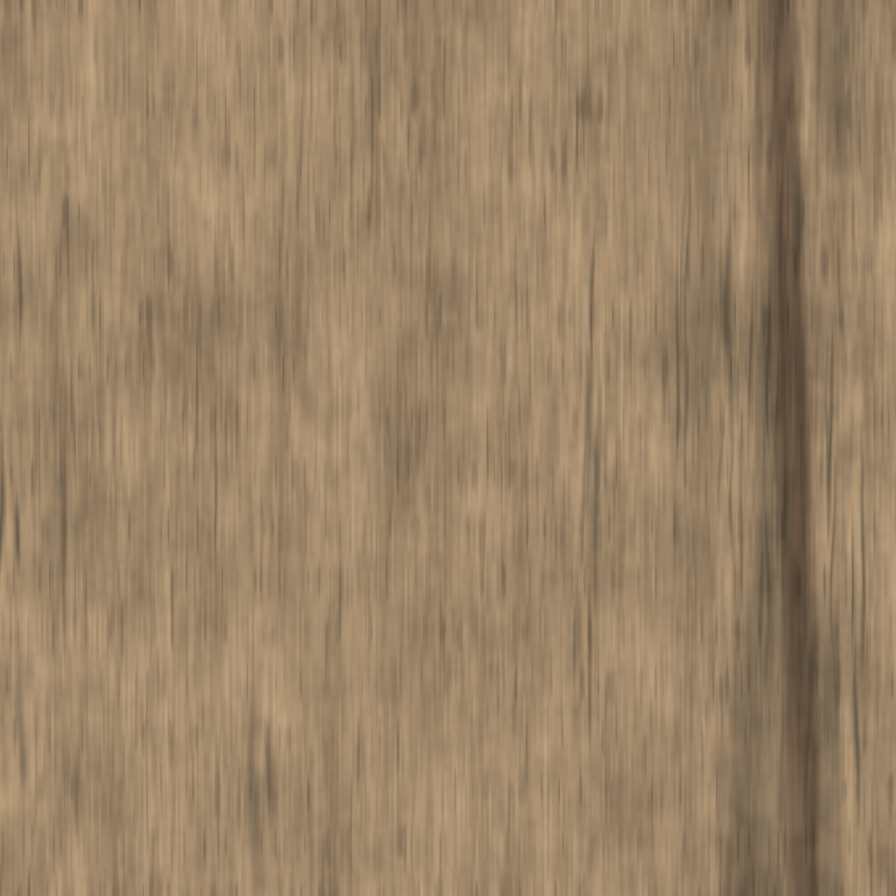
This texture is drawn by a Shadertoy shader. Its source:

```glsl
// Weathered brown wood with fine vertical grain, dark streaks and one deep band.
#define WOOD vec3(0.622, 0.527, 0.412)
#define STREAK_COLOR vec3(0.285, 0.255, 0.205)
#define BAND_COLOR vec3(0.335, 0.270, 0.212)
#define MOTTLE 0.36
#define GRAIN 0.15
#define PORES 0.13
#define STREAK_COUNT 56
#define STREAK_STRENGTH 0.62
#define BAND_STRENGTH 0.82

float hash(vec2 p) {
    vec3 q = fract(vec3(p.xyx) * 0.1031);
    q += dot(q, q.yzx + 33.33);
    return fract((q.x + q.y) * q.z);
}

float noise(vec2 p) {
    vec2 cell = floor(p), f = fract(p);
    f = f * f * (3.0 - 2.0 * f);
    return mix(mix(hash(cell), hash(cell + vec2(1, 0)), f.x),
               mix(hash(cell + vec2(0, 1)), hash(cell + vec2(1, 1)), f.x), f.y);
}

float fbm(vec2 p) {
    float sum = 0.0, amp = 0.5;
    for (int i = 0; i < 5; i++) {
        sum += amp * noise(p);
        p = p * 2.03 + vec2(17.3, 9.1);
        amp *= 0.56;
    }
    return sum / 1.07;
}

// Tapered dark lenses, clustered around four columns
float streaks(vec2 uv) {
    vec4 columns = vec4(0.045, 0.265, 0.665, 0.86);
    vec4 spreads = vec4(0.09, 0.07, 0.05, 0.23);
    vec4 heights = vec4(0.38, 0.28, 0.55, 0.58);
    vec4 ranges = vec4(0.75, 0.40, 0.60, 1.0);
    float clear = 1.0;
    for (int i = 0; i < STREAK_COUNT; i++) {
        int k = i % 8 < 3 ? i % 8 : 3;
        vec2 id = vec2(float(i) * 1.7 + 3.0, 41.0);
        float x = columns[k] + (hash(id) - 0.5) * spreads[k];
        float y = heights[k] + (hash(id + 11.0) - 0.5) * ranges[k];
        float halfLength = mix(0.05, 0.20, hash(id + 23.0));
        float width = mix(0.0015, 0.0055, pow(hash(id + 37.0), 2.0));
        float along = (uv.y - y) / halfLength;
        float taper = 1.0 - smoothstep(0.1, 1.0, abs(along));
        float wobble = (noise(vec2(uv.y * 9.0, id.x)) - 0.5) * 0.009;
        float across = (uv.x - x - wobble) / (width * (0.45 + 0.75 * taper));
        float depth = mix(0.30, 1.0, hash(id + 53.0));
        clear *= 1.0 - depth * taper * exp(-across * across);
    }
    return 1.0 - clear;
}

// Deep band leaning slightly left towards the top, with feathered fibres
float band(vec2 uv) {
    float center = mix(0.901, 0.871, uv.y) + (noise(vec2(uv.y * 3.0, 5.0)) - 0.5) * 0.008;
    float fray = (noise(uv * vec2(110.0, 2.5)) - 0.5) * 0.018;
    float mask = 1.0 - smoothstep(0.007, 0.032, abs(uv.x - center) + fray);
    return mask * (0.68 + 0.42 * noise(uv * vec2(85.0, 3.0) + 7.0));
}

void mainImage(out vec4 fragColor, in vec2 fragCoord) {
    vec2 uv = fragCoord / iResolution.xy;

    // Blotches and soft vertical columns
    float mottle = fbm(uv * vec2(13.0, 8.0)) - 0.5;
    float speckle = fbm(uv * vec2(75.0, 48.0) + 31.0) - 0.5;
    float column = noise(uv * vec2(48.0, 2.2) + 3.0) - 0.5;

    // Fine fibres and short dark pores
    float fibre = noise(uv * vec2(340.0, 20.0)) - 0.5;
    float strand = noise(uv * vec2(150.0, 8.0) + 61.0) - 0.5;
    float pore = smoothstep(0.70, 0.96, noise(uv * vec2(250.0, 17.0) + 19.0));

    float tone = 1.0 + MOTTLE * mottle + 0.12 * speckle + 0.09 * column
               + GRAIN * fibre + 0.09 * strand - PORES * pore;
    vec3 color = WOOD * tone;

    // Stained zone around the band
    float zone = smoothstep(0.72, 0.82, uv.x) * (1.0 - smoothstep(0.93, 0.99, uv.x));
    float stain = zone * smoothstep(0.35, 0.85, noise(uv * vec2(42.0, 1.8) + 13.0));
    color = mix(color, STREAK_COLOR * tone, 0.38 * stain);

    float fray = 0.65 + 0.6 * noise(uv * vec2(210.0, 7.0) + 43.0);
    color = mix(color, BAND_COLOR * tone, clamp(BAND_STRENGTH * band(uv), 0.0, 1.0));
    color = mix(color, STREAK_COLOR * tone, clamp(STREAK_STRENGTH * streaks(uv) * fray, 0.0, 1.0));

    fragColor = vec4(color, 1.0);
}
```
